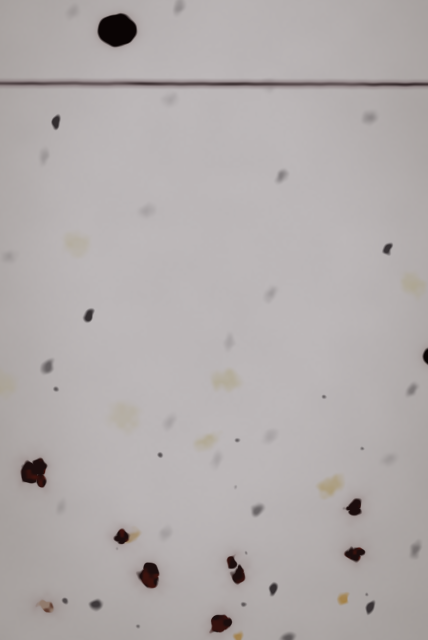
A Shadertoy shader for this texture:

```glsl
// Pale, softly lit paper with a dark ruled line, grey specks, ochre stains and red-brown clots.

// Lengths are in canvas heights.
const vec3 PAPER_LIGHT = vec3(0.734, 0.715, 0.719);
const vec3 PAPER_SHADE = vec3(0.630, 0.606, 0.594);
const vec3 LINE_INK    = vec3(0.20, 0.155, 0.16);
const vec3 LINE_FRINGE = vec3(0.52, 0.46, 0.47);
const vec3 SPECK_GREY  = vec3(0.14, 0.12, 0.13);
const vec3 BLOT_BLACK  = vec3(0.04, 0.015, 0.015);
const vec3 CLOT_DARK   = vec3(0.09, 0.035, 0.035);
const vec3 CLOT_RED    = vec3(0.29, 0.07, 0.04);
const vec3 GRAIN_BROWN = vec3(0.34, 0.20, 0.15);
const vec3 GRAIN_PALE  = vec3(0.56, 0.47, 0.41);
const vec3 HALO_PINK   = vec3(0.54, 0.46, 0.45);
const vec3 STAIN_PALE  = vec3(0.66, 0.62, 0.47);
const vec3 STAIN_OCHRE = vec3(0.62, 0.45, 0.16);

const int SPECKS = 28;
const int DOTS   = 14;
const int STAINS = 10;
const int CLOTS  = 8;
const float LINE_HEIGHT = 0.870;
const float LINE_SLOPE  = -0.003;
const float LINE_HALF   = 0.0021;
const float EDGE        = 0.0024;

float hash(vec2 p) {
    vec3 q = fract(p.xyx * 0.1031);
    q += dot(q, q.yzx + 33.33);
    return fract((q.x + q.y) * q.z);
}

vec2 hash2(vec2 p) {
    return vec2(hash(p), hash(p + 57.3));
}

float noise(vec2 p) {
    vec2 i = floor(p), f = fract(p);
    f = f * f * (3.0 - 2.0 * f);
    return mix(mix(hash(i), hash(i + vec2(1, 0)), f.x),
               mix(hash(i + vec2(0, 1)), hash(i + vec2(1, 1)), f.x), f.y);
}

// Evenly spread points with a little jitter, in the unit square
vec2 spread(int i, float seed) {
    vec2 jitter = hash2(vec2(i, seed)) - 0.5;
    return fract(seed * vec2(0.37, 0.61) + float(i) * vec2(0.755, 0.570) + 0.15 * jitter);
}

// Approximate signed distance to a tilted ellipse
float ellipse(vec2 p, float radius, float aspect, float angle) {
    float c = cos(angle), s = sin(angle);
    p = mat2(c, -s, s, c) * p;
    return length(p * vec2(1.0, aspect)) - radius;
}

float cover(float d, float blur) {
    return 1.0 - smoothstep(-blur, blur, d);
}

void mainImage(out vec4 fragColor, in vec2 fragCoord) {
    vec2 p = fragCoord / iResolution.y;
    float width = iResolution.x / iResolution.y;
    vec2 wobble = vec2(noise(p * 95.0), noise(p * 95.0 + 40.0)) - 0.5;
    float mottle = noise(p * 110.0 + 9.0);

    // Paper with uneven light
    float clouds = noise(p * 5.0) - 0.5;
    float falloff = length((p - vec2(0.5 * width, 0.56)) * vec2(1.6, 1.0));
    vec3 col = mix(PAPER_LIGHT, PAPER_SHADE, smoothstep(0.26, 0.86, falloff + 0.08 * clouds));
    col += 0.010 * (noise(p * 24.0) - 0.5) + 0.004 * (noise(p * 180.0) - 0.5);

    // Ochre stains, wide and pale above, small and strong towards the bottom
    for (int i = 0; i < STAINS; i++) {
        vec2 rnd = hash2(vec2(i, 3.0));
        vec2 at = spread(i, 4.0) * vec2(width, 0.62);
        float low = 1.0 - smoothstep(0.05, 0.35, at.y);
        float d = ellipse(p - at + 0.010 * wobble, mix(0.016 + 0.008 * rnd.y, 0.009, low), 1.0 + 0.6 * rnd.x, 6.0 * rnd.y);
        float alpha = mix(0.25 + 0.4 * rnd.x, 0.8, low) * (0.7 + 0.4 * mottle);
        col = mix(col, mix(STAIN_PALE, STAIN_OCHRE, low), alpha * cover(d, mix(0.012, 0.004, low)));
    }

    // Grey specks: dark ones are crisp, faint ones are wide and blurred
    for (int i = 0; i < SPECKS; i++) {
        vec2 rnd = hash2(vec2(i, 11.0));
        vec2 at = spread(i, 7.0) * vec2(width, 1.0);
        float dark = smoothstep(0.3, 0.8, rnd.x);
        float d = ellipse(p - at + 0.005 * wobble, 0.0088 + 0.002 * rnd.y, 1.15 + 0.7 * rnd.y, 0.9 + 1.2 * (rnd.y - 0.5));
        col = mix(col, SPECK_GREY, mix(0.13, 0.9, dark) * cover(d, mix(0.010, 0.0038, dark)));
    }

    // Tiny dots in the lower half
    for (int i = 0; i < DOTS; i++) {
        float rnd = hash(vec2(i, 19.0));
        vec2 at = spread(i, 13.0) * vec2(width, 0.42);
        float d = length(p - at + 0.003 * wobble) - mix(0.0015, 0.005, rnd * rnd);
        col = mix(col, SPECK_GREY, mix(0.25, 0.8, rnd) * cover(d, EDGE));
    }

    // Clots of ragged lobes; one is a translucent brown grain
    for (int i = 0; i < CLOTS; i++) {
        vec2 rnd = hash2(vec2(i, 23.0));
        vec2 at = vec2(0.04, 0.015) + spread(i, 17.0) * vec2(width - 0.08, 0.25);
        float size = mix(0.008, 0.018, rnd.x);
        bool isGrain = i == 5;
        float reach = isGrain ? 0.5 : 1.7;
        float d = 1.0;
        for (int j = 0; j < 3; j++) {
            vec2 lobe = (hash2(vec2(i, j + 31)) - 0.5) * reach * size;
            d = min(d, ellipse(p - at - lobe + 0.008 * wobble, size * (1.0 - 0.2 * float(j)), 1.25, 6.0 * rnd.y));
        }
        vec3 body = mix(CLOT_DARK, CLOT_RED, smoothstep(0.35, 0.9, mottle) * (0.4 + 0.6 * rnd.y));
        if (isGrain) body = mix(GRAIN_BROWN, GRAIN_PALE, smoothstep(0.3, 0.8, mottle));
        col = mix(col, HALO_PINK, 0.4 * exp(-max(d, 0.0) / 0.010));
        col = mix(col, body, (isGrain ? 0.9 : 0.97) * cover(d, EDGE));
    }

    // Two black blots: a large one at the top, one cut by the right edge
    float blot = ellipse(p - vec2(0.183, 0.953) + 0.003 * wobble, 0.030, 1.2, 0.1);
    blot = min(blot, length(p - vec2(width + 0.008, 0.443) + 0.003 * wobble) - 0.015);
    col = mix(col, HALO_PINK, 0.35 * exp(-max(blot, 0.0) / 0.006));
    col = mix(col, BLOT_BLACK, cover(blot, EDGE));

    // Ruled line with uneven ink and a soft fringe
    float off = p.y - LINE_HEIGHT - LINE_SLOPE * p.x + 0.001 * (noise(vec2(p.x * 60.0, 2.0)) - 0.5);
    float ink = mix(0.5, 1.0, noise(vec2(p.x * 22.0, 5.0)));
    col = mix(col, LINE_FRINGE, 0.85 * cover(abs(off) - 0.0055, 0.005));
    col = mix(col, LINE_INK, ink * cover(abs(off) - LINE_HALF, EDGE));

    fragColor = vec4(clamp(col, 0.0, 1.0), 1.0);
}
```
